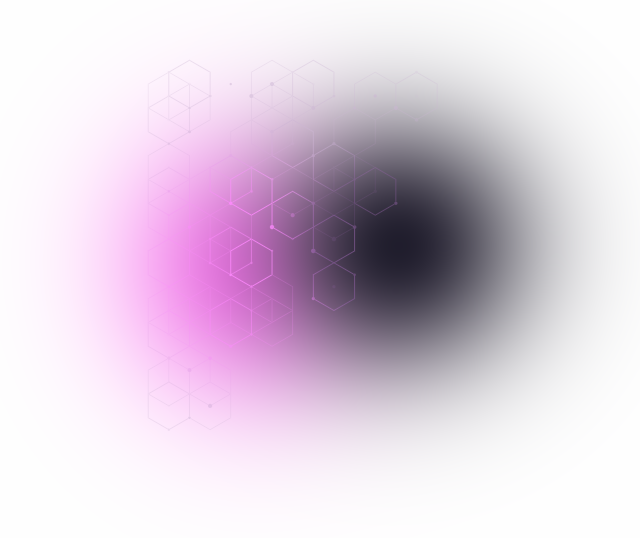
A Shadertoy shader for this background:

```glsl
// Soft pink and ink-dark glows on white, overlaid with a fine hexagon lattice and node dots.

const vec3 PAPER = vec3(0.998);
const vec3 PINK = vec3(0.985, 0.50, 0.95);
const vec3 INK = vec3(0.125, 0.115, 0.175);
const vec3 LILAC = vec3(0.80, 0.71, 0.83);
const vec3 HOT_PINK = vec3(1.0, 0.54, 1.0);
const vec3 VIOLET = vec3(0.49, 0.34, 0.56);

const float SIDE = 0.0443;                     // hexagon side, in canvas heights
const vec2 LATTICE_ORIGIN = vec2(0.276, 0.888);
const vec2 NODE_STEP = vec2(0.866, -0.5);      // lattice step, in sides

float hash(vec2 n) {
    vec3 q = fract(vec3(n.xyx) * 0.1031);
    q += dot(q, q.yzx + 33.33);
    return fract((q.x + q.y) * q.z);
}

// Tilted elliptical glow with a Gaussian falloff
float glow(vec2 p, vec2 centre, vec2 radii, float tilt, float power) {
    float c = cos(tilt), s = sin(tilt);
    vec2 d = p - centre;
    vec2 local = vec2(c * d.x + s * d.y, c * d.y - s * d.x) / radii;
    return exp(-pow(length(local), power));
}

// Outline of a pointy-topped hexagon of unit side
float hexLine(vec2 p, float halfWidth, float blur) {
    p = abs(p);
    float d = abs(max(p.x, 0.5 * p.x + 0.866 * p.y) - 0.866);
    return 1.0 - smoothstep(halfWidth - blur, halfWidth + blur, d);
}

float disc(vec2 p, float radius, float blur) {
    return 1.0 - smoothstep(radius - blur, radius + blur, length(p));
}

// Row of hexagons stepping over the lattice, with dots on two opposite corners
float hexChain(vec2 p, vec2 start, vec2 stride, int count, vec2 corner,
               float dotSize, float blur) {
    float cover = 0.0;
    for (int k = 0; k < count; k++) {
        vec2 node = start + stride * float(k);
        vec2 d = p - node * NODE_STEP;
        vec2 offset = corner * NODE_STEP;
        float size = dotSize * (0.75 + 0.5 * hash(node));
        cover = max(cover, hexLine(d, 0.018, blur));
        cover = max(cover, disc(d - offset, size, blur));
        cover = max(cover, 0.7 * disc(d + offset, size * 0.8, blur));
        cover = max(cover, 0.3 * disc(d, size, blur));
    }
    return cover;
}

// Faint random hexagons and dots inside a wedge of the lattice
float scatter(vec2 p, float blur) {
    vec2 base = floor(p / NODE_STEP);
    float cover = 0.0;
    for (int i = -1; i <= 2; i++) {
        for (int j = -2; j <= 3; j++) {
            vec2 node = base + vec2(i, j);
            bool onLattice = mod(node.x + node.y, 2.0) < 0.5;
            bool inWedge = node.x > 0.5 && node.y > 1.5 && node.y < 30.5
                        && node.x < 14.5 - 0.36 * node.y;
            if (!onLattice || !inWedge) continue;
            vec2 d = p - node * NODE_STEP;
            float pick = hash(node + 7.0);
            float dotPick = hash(node + 41.0);
            float radius = mix(0.04, 0.09, hash(node + 83.0));
            cover = max(cover, 0.28 * step(pick, 0.26) * hexLine(d, 0.015, blur));
            cover = max(cover, 0.50 * step(dotPick, 0.2) * disc(d, radius, blur));
        }
    }
    return cover;
}

void mainImage(out vec4 fragColor, in vec2 fragCoord) {
    vec2 p = fragCoord / iResolution.y;
    p.x += 0.5 * (512.0 / 430.0 - iResolution.x / iResolution.y);

    // Background glows
    float pinkGlow = glow(p, vec2(0.442, 0.496), vec2(0.225, 0.25), 0.2, 2.0);
    float darkGlow = glow(p, vec2(0.742, 0.543), vec2(0.243, 0.232), 0.1, 2.1);
    vec3 color = mix(mix(PAPER, PINK, pinkGlow), INK, darkGlow);

    // Lattice coordinates, in hexagon sides
    vec2 q = (p - LATTICE_ORIGIN) / SIDE;
    float blur = 0.7 / (iResolution.y * SIDE);

    // Hexagon chains, from faint to bright
    float lines = scatter(q, blur);
    lines = max(lines, 0.32 * hexChain(q, vec2(1, 5), vec2(0, 6), 5, vec2(0, 2), 0.06, blur));
    lines = max(lines, 0.38 * hexChain(q, vec2(2, 2), vec2(6, 0), 2, vec2(1, 1), 0.05, blur));
    lines = max(lines, 0.30 * hexChain(q, vec2(13, 3), vec2(0), 1, vec2(0, 2), 0.06, blur));
    lines = max(lines, 0.55 * hexChain(q, vec2(4, 10), vec2(0, 6), 3, vec2(1, 1), 0.06, blur));
    lines = max(lines, 0.60 * hexChain(q, vec2(7, 7), vec2(2, 2), 3, vec2(1, 1), 0.06, blur));
    lines = max(lines, 0.85 * hexChain(q, vec2(5, 11), vec2(2, 2), 3, vec2(-1, 1), 0.08, blur));
    lines = max(lines, 0.85 * hexChain(q, vec2(5, 17), vec2(4, 2), 2, vec2(-1, 1), 0.06, blur));

    // Line tint follows the glow beneath it
    vec3 tint = mix(LILAC, HOT_PINK, smoothstep(0.2, 0.8, pinkGlow));
    tint = mix(tint, VIOLET, smoothstep(0.3, 0.8, darkGlow));
    fragColor = vec4(mix(color, tint, lines), 1.0);
}
```
